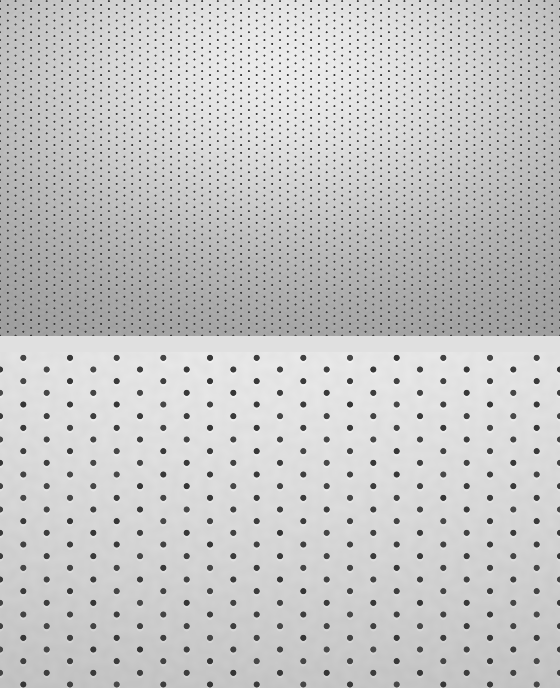
Top: the whole. Bottom: its middle third, enlarged.
Give the GLSL for this pattern, as a WebGL 2 fragment shader.

```glsl
#version 300 es
precision highp float;
// Perforated light grey metal sheet: small dark holes on a staggered lattice,
// lit by a broad soft glow high in the middle. Each hole is a circle distance
// in its own cell; gradient noise adds a faint grain to the sheet.

#define COLUMNS 72.0       // hole columns across the canvas
#define FIRST_ROW 0.15     // first row below the top edge, in column pitches
#define HOLE_RADIUS 0.13   // in column pitches
#define HOLE_TONE 0.25
#define HOLE_VARIATION 0.08
#define RIM_LIGHT 0.04     // bright lip under each hole
#define SHADE_TONE 0.59
#define GLOW_TONE 0.92
#define GLOW_CENTER vec2(0.51, 0.80)
#define GLOW_REACH 0.60
#define GRAIN_SCALE 2.3    // grain cells per column pitch
#define GRAIN_AMOUNT 0.02

uniform vec2 u_resolution;
out vec4 fragColor;

float hash(vec2 p) {
    vec3 q = fract(p.xyx * vec3(0.1031, 0.1030, 0.0973));
    q += dot(q, q.yzx + 33.33);
    return fract((q.x + q.y) * q.z);
}

vec2 gradient(vec2 corner) {
    float angle = 6.2832 * hash(corner);
    return vec2(cos(angle), sin(angle));
}

float gradientNoise(vec2 p) {
    vec2 i = floor(p), f = fract(p);
    vec2 u = f * f * f * (f * (f * 6.0 - 15.0) + 10.0);
    vec2 ex = vec2(1.0, 0.0), ey = vec2(0.0, 1.0);
    float low = mix(dot(gradient(i), f), dot(gradient(i + ex), f - ex), u.x);
    float high = mix(dot(gradient(i + ey), f - ey),
                     dot(gradient(i + 1.0), f - 1.0), u.x);
    return mix(low, high, u.y);
}

// Smooth-edged disc coverage, one pixel wide at the edge
float disc(vec2 offset, float radius, float pixel) {
    float d = length(offset) - radius;
    return 1.0 - smoothstep(-0.5 * pixel, 0.5 * pixel, d);
}

void main() {
    vec2 uv = gl_FragCoord.xy / u_resolution;
    float pixel = COLUMNS / u_resolution.x;
    // Column pitches, measured down from the top left corner
    vec2 p = vec2(gl_FragCoord.x, u_resolution.y - gl_FragCoord.y) * pixel;

    // Sheet: glow and grain
    vec2 fromGlow = (uv - GLOW_CENTER) / GLOW_REACH;
    float tone = mix(SHADE_TONE, GLOW_TONE, exp(-dot(fromGlow, fromGlow)));
    tone += GRAIN_AMOUNT * gradientNoise(p * GRAIN_SCALE);

    // Staggered lattice: odd columns drop by half a pitch
    float column = round(p.x);
    float y = p.y - FIRST_ROW - 0.5 * mod(column, 2.0);
    vec2 cell = vec2(column, round(y));
    vec2 local = vec2(p.x, y) - cell;

    // Lit lip, then the hole itself
    tone += RIM_LIGHT * disc(local - vec2(0.0, 0.1), HOLE_RADIUS, pixel);
    float holeTone = HOLE_TONE + HOLE_VARIATION * (hash(cell + 7.0) - 0.5);
    tone = mix(tone, holeTone, disc(local, HOLE_RADIUS, pixel));

    fragColor = vec4(vec3(tone), 1.0);
}
```
